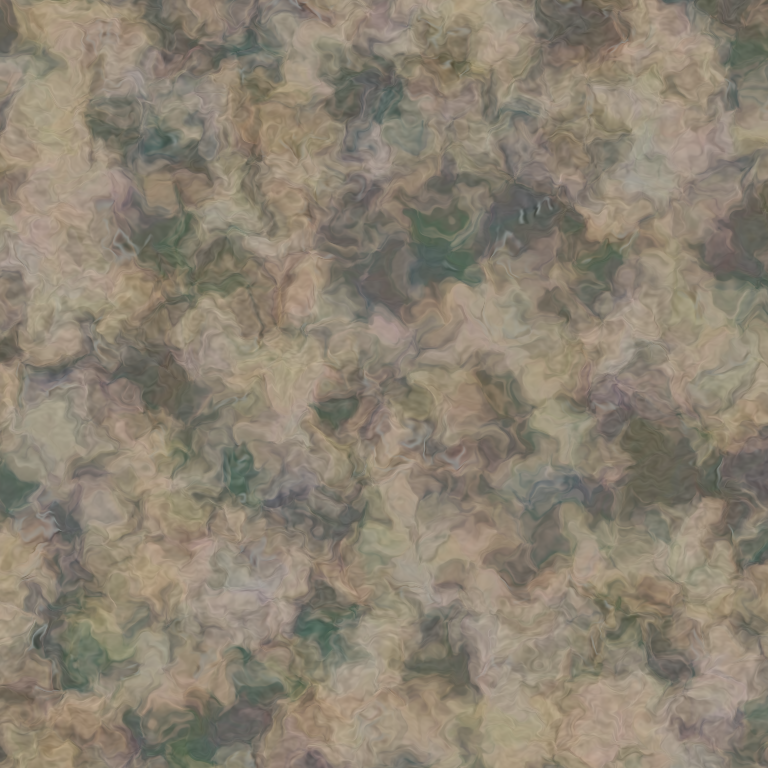
This texture is drawn by a WebGL 2 fragment shader. Its source:

```glsl
#version 300 es
precision highp float;
// Weathered, mottled stone in tan, taupe and grey-green. Layered gradient
// noise is bent by a second noise into ragged tufts, mapped to a colour ramp,
// then tinted in patches and finished with fine streaks and pale flecks.

uniform vec2 u_resolution;
out vec4 fragColor;

// Pseudo-random unit vector for a lattice cell.
vec2 cellGradient(ivec2 cell) {
  uvec2 k = uvec2(cell + 32768);
  uint h = k.x * 1597u ^ k.y * 51749u;
  h = (h ^ (h >> 15u)) * 739397u;
  h = (h ^ (h >> 13u)) * 277803u;
  h ^= h >> 16u;
  float angle = float(h & 65535u) / 65536.0 * 6.28318;
  return vec2(cos(angle), sin(angle));
}

float gradientNoise(vec2 p) {
  ivec2 cell = ivec2(floor(p));
  vec2 f = fract(p);
  vec2 u = f * f * f * (f * (f * 6.0 - 15.0) + 10.0);
  float a = dot(cellGradient(cell), f);
  float b = dot(cellGradient(cell + ivec2(1, 0)), f - vec2(1, 0));
  float c = dot(cellGradient(cell + ivec2(0, 1)), f - vec2(0, 1));
  float d = dot(cellGradient(cell + ivec2(1, 1)), f - vec2(1, 1));
  return mix(mix(a, b, u.x), mix(c, d, u.x), u.y);
}

// Octaves are turned against each other to hide the lattice.
float fractalNoise(vec2 p, int octaves, float gain) {
  float sum = 0.0, weight = 1.0;
  for (int i = 0; i < octaves; i++) {
    sum += weight * gradientNoise(p);
    p = mat2(1.6, 1.2, -1.2, 1.6) * p + 17.3;
    weight *= gain;
  }
  return sum;
}

vec2 noiseVector(vec2 p, int octaves) {
  return vec2(fractalNoise(p, octaves, 0.6),
              fractalNoise(p + vec2(41.7, 83.1), octaves, 0.6));
}

// Dark grey-green through taupe and tan to pale sand.
vec3 stoneRamp(float t) {
  vec3 c = mix(vec3(0.39, 0.38, 0.345), vec3(0.495, 0.455, 0.408), smoothstep(0.0, 0.3, t));
  c = mix(c, vec3(0.575, 0.525, 0.455), smoothstep(0.25, 0.62, t));
  return mix(c, vec3(0.66, 0.605, 0.53), smoothstep(0.6, 1.0, t));
}

void main() {
  vec2 p = gl_FragCoord.xy / min(u_resolution.x, u_resolution.y);

  // Bend the plane, coarsely and then finely, for ragged tufts.
  vec2 q = p + 0.035 * noiseVector(p * 13.0, 3);
  q += 0.010 * noiseVector(q * 42.0 + 9.0, 2);

  // Main mottling.
  float tone = fractalNoise(q * 6.5 + 3.0, 5, 0.72);
  float t = smoothstep(-0.60, 0.56, tone);
  vec3 color = stoneRamp(t);

  // Patches of ochre, rose and green.
  float ochre = fractalNoise(q * 7.0 + 51.0, 4, 0.65);
  float rose = fractalNoise(q * 9.0 + 97.0, 4, 0.7);
  float green = fractalNoise(q * 6.0 + 133.0, 4, 0.65);
  color += ochre * vec3(0.035, 0.006, -0.055);
  color += rose * vec3(0.025, -0.018, 0.012);
  color += smoothstep(0.0, 0.5, green) * (1.0 - t) * vec3(-0.055, 0.002, -0.008);

  // Short brushed streaks, fading out in calm areas.
  float calm = smoothstep(-0.35, 0.15, fractalNoise(p * 4.0 + 71.0, 2, 0.5));
  vec2 brushed = p + 0.03 * noiseVector(q * 18.0 + 29.0, 2);
  float streak = fractalNoise(brushed * vec2(65.0, 95.0), 2, 0.6);
  color += streak * mix(0.035, 0.085, calm) * vec3(1.0, 0.97, 0.93);

  // Sparse pale blue-grey flecks and dark creases along bent contour lines.
  float contour = gradientNoise(brushed * 30.0 + 11.0);
  float fleckArea = smoothstep(0.25, 0.6, fractalNoise(q * 11.0 + 211.0, 3, 0.6));
  float fleck = smoothstep(0.16, 0.0, abs(contour)) * fleckArea * (1.0 - 0.7 * t);
  color = mix(color, vec3(0.63, 0.66, 0.65), 0.6 * fleck);
  float crease = smoothstep(0.14, 0.0, abs(contour - 0.22)) * fleckArea;
  color -= 0.07 * crease;

  fragColor = vec4(clamp(color, 0.0, 1.0), 1.0);
}
```
